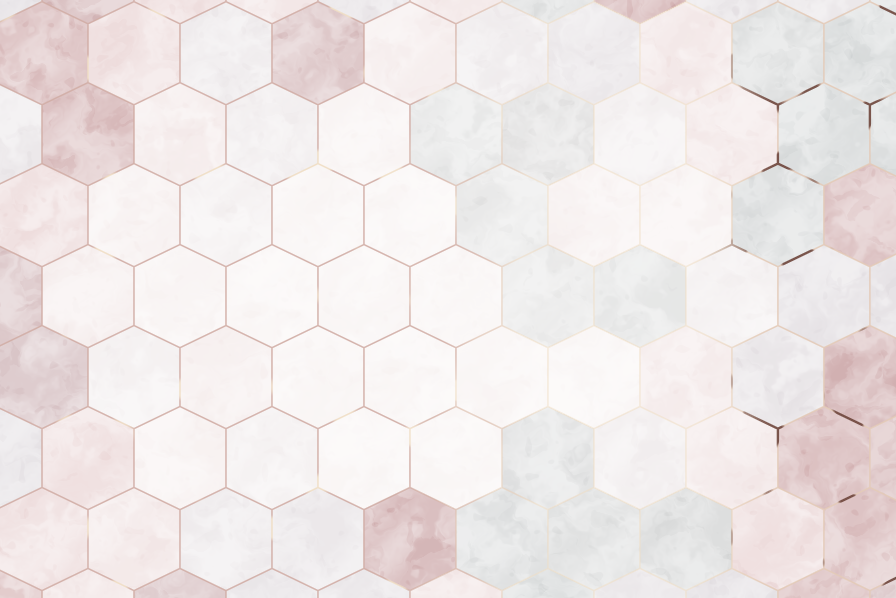
Write a WebGL 2 fragment shader that draws this pattern.

```glsl
#version 300 es
precision highp float;
// Pastel marble hexagon tiles with thin rose-gold joints that pale and then darken to the right.
uniform vec2 u_resolution;
out vec4 fragColor;

// Lengths are in canvas heights.
const float ASPECT = 1.5;
const vec2 PERIOD = vec2(0.154, 0.2708);      // one tile across, two rows down
const vec2 ANCHOR = vec2(0.0703, 0.0986);     // centre of one tile
const float SHOULDER = 0.0371;                // height of the sloping edges
const float JOINT = 0.0013;                   // half width of a joint
const float DARK_EXTRA = 0.0007;              // extra half width of dark flecks
const float CLOUD_SCALE = 9.0;
const float FLECK_SCALE = 42.0;

const vec3 PEARL = vec3(0.982, 0.970, 0.968);
const vec3 BLUSH = vec3(0.950, 0.900, 0.900);
const vec3 MIST = vec3(0.920, 0.908, 0.918);
const vec3 DOVE = vec3(0.880, 0.890, 0.890);
const vec3 ROSE = vec3(0.865, 0.765, 0.768);
const vec3 ROSE_GOLD = vec3(0.820, 0.680, 0.650);
const vec3 PALE_GOLD = vec3(0.940, 0.870, 0.770);
const vec3 BRONZE = vec3(0.430, 0.270, 0.230);

// Four random values in 0..1 from integer coordinates.
vec4 hash4(vec2 cell, int seed) {
    ivec2 i = ivec2(floor(cell + 0.5));
    uvec4 v = uvec4(uint(i.x), uint(i.y), uint(seed), uint(i.x + 7 * i.y));
    v = v * 1664525u + 10139u;
    v += v.yzxy * v.wxyz;
    v ^= v >> 16u;
    v += v.yzxy * v.wxyz;
    return vec4(v >> 8u) / 16777216.0;
}

float gradientAt(vec2 cell, vec2 offset) {
    float angle = 6.2832 * hash4(cell, 11).x;
    return dot(vec2(cos(angle), sin(angle)), offset);
}

// Gradient noise, roughly -0.7..0.7.
float noise(vec2 p) {
    vec2 i = floor(p), f = p - i;
    vec2 w = f * f * f * (f * (f * 6.0 - 15.0) + 10.0);
    vec2 e = vec2(1.0, 0.0);
    return mix(mix(gradientAt(i, f), gradientAt(i + e, f - e), w.x),
               mix(gradientAt(i + e.yx, f - e.yx), gradientAt(i + 1.0, f - 1.0), w.x), w.y);
}

float fbm(vec2 p) {
    float sum = 0.0, amplitude = 0.6;
    for (int i = 0; i < 4; i++) {
        sum += amplitude * noise(p);
        p = mat2(1.6, 1.2, -1.2, 1.6) * p + 3.7;
        amplitude *= 0.5;
    }
    return sum;
}

// Signed distance to a pointed-top hexagon of the tiling.
float hexagon(vec2 p) {
    float halfWidth = 0.5 * PERIOD.x;
    float tip = 0.25 * PERIOD.y + 0.5 * SHOULDER;
    vec2 normal = normalize(vec2(SHOULDER, halfWidth));
    p = abs(p);
    return max(p.x - halfWidth, dot(p, normal) - tip * normal.y);
}

// Base colour of a tile: bright heart, dove-grey band and corner, rosy rim.
vec3 tileColour(vec2 centre, vec4 rnd) {
    float glow = 1.0 - smoothstep(0.12, 0.8, length((centre - vec2(0.7, 0.5)) * vec2(1.0, 1.25)));
    vec3 colour = mix(rnd.y < 0.5 ? BLUSH : MIST, PEARL, clamp(1.25 * glow + 0.6 * (rnd.x - 0.4), 0.0, 1.0));
    float band = exp(-pow((centre.x - 0.92) / 0.12, 2.0));
    float corner = smoothstep(1.05, 1.4, centre.x) * smoothstep(0.4, 0.8, centre.y);
    float rim = smoothstep(0.45, 0.8, abs(centre.x - 0.75)) + 0.5 * smoothstep(0.25, 0.5, abs(centre.y - 0.5));
    if (rnd.z < 0.75 * max(band, corner)) return mix(colour, DOVE, 0.9 - 0.4 * glow);
    if (rnd.w < 0.55 * rim) return mix(colour, ROSE, 0.5 + 0.5 * rnd.x);
    return colour;
}

void main() {
    vec2 p = gl_FragCoord.xy / u_resolution * vec2(ASPECT, 1.0);
    float pixel = 1.0 / u_resolution.y;

    // Nearest tile among the two interleaved lattices.
    float dist = 1e3;
    vec2 id = vec2(0.0);
    for (int k = 0; k < 2; k++) {
        float shift = 0.5 * float(k);
        vec2 cell = floor((p - ANCHOR) / PERIOD - shift + 0.5) + shift;
        float d = hexagon(p - ANCHOR - cell * PERIOD);
        if (d < dist) { dist = d; id = cell; }
    }
    vec4 rnd = hash4(2.0 * id, 3);
    vec3 tile = tileColour(ANCHOR + id * PERIOD, rnd);

    // Watercolour marble: clouds, smudges and small flecks deepen the tint.
    vec2 q = p + 5.0 * rnd.xy;
    float warp = fbm(q * 14.0);
    float cloud = smoothstep(-0.3, 0.3, fbm(q * CLOUD_SCALE + 1.3 * warp));
    float smudge = smoothstep(0.14, 0.22, fbm(q * vec2(17.0, 24.0) + warp));
    float fleck = smoothstep(0.36, 0.46, noise(q * FLECK_SCALE));
    vec3 colour = 1.0 - (1.0 - tile) * (0.7 + 0.5 * cloud + 0.18 * smudge + 0.25 * fleck);

    // Metallic joints: rose gold, fading to pale gold, then broken by bronze.
    float foil = noise(p * 13.0 + 4.0);
    float pale = smoothstep(0.65, 0.95, p.x + 0.15 * foil);
    float right = smoothstep(1.15, 1.3, p.x);
    float dark = right * smoothstep(0.12, 0.2, foil);
    vec3 metal = mix(ROSE_GOLD, PALE_GOLD, max(pale * (1.0 - 0.4 * right), smoothstep(0.2, 0.35, foil)));
    metal = mix(metal, BRONZE, dark);
    float opacity = mix(0.9, 0.55, pale * (1.0 - right));
    float halfWidth = JOINT + DARK_EXTRA * dark;
    float joint = clamp((halfWidth + dist) / pixel + 0.5, 0.0, 1.0);
    fragColor = vec4(mix(colour, metal, joint * opacity), 1.0);
}
```
